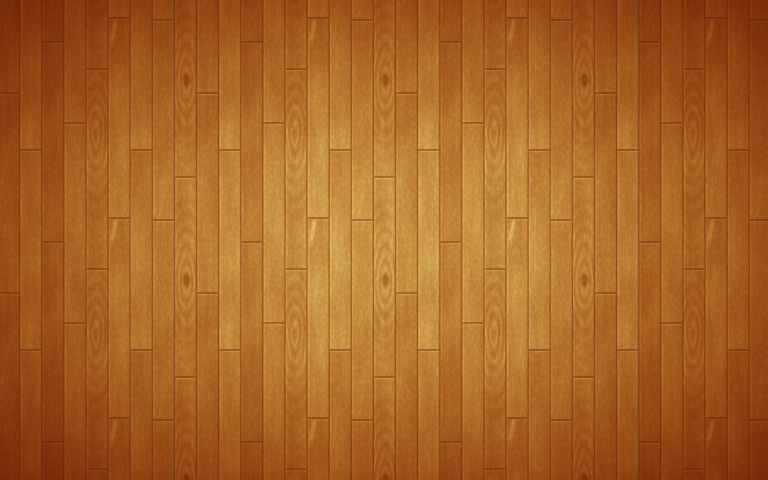
Write a Shadertoy shader that draws this texture.

```glsl
// Wooden strip floor: narrow upright planks with staggered ends under a vignette.
// A tile of nine planks repeats across and down. Stain depth sums the vignette,
// plank tone, layered-sine figure and cellular pores, then absorbs light by channel.

const float ASPECT = 1.6;
const int   STRIPS = 9;                          // planks in one tile
const float PLANK_WIDTH  = 0.04606;              // in canvas heights
const float PLANK_LENGTH = 0.41667;
const float FIRST_EDGE   = -0.0052;
const float SEAM_HALF    = 0.0012;
const float BEVEL_SHIFT  = 0.0030;
const vec3  HONEY  = vec3(0.80, 0.605, 0.285);   // unstained wood
const vec3  ABSORB = vec3(0.26, 0.62, 1.05);     // stain strength by channel
const vec3  SEAM   = vec3(0.43, 0.20, 0.09);
const float MOTTLE = 0.13;
const float STREAK = 0.07;
const float PORES  = 0.24;
const float RINGS  = 0.17;
const float KNOT   = 0.55;

// Plank ends, as a share of the length down from the top, and plank tones
const float ENDS[STRIPS] = float[](0.465, 0.75, 0.21, 0.615, 0.345, 0.09, 0.75, 0.10, 0.885);
const float TONES[STRIPS] = float[](0.10, -0.08, 0.22, 0.0, 0.06, -0.05, -0.03, 0.0, 0.04);

vec2 hash2(vec2 p) {
    vec3 h = fract(p.xyx * vec3(0.1031, 0.1030, 0.0973));
    h += dot(h, h.yzx + 33.33);
    return fract((h.xx + h.yz) * h.zy);
}

// Layered sines, turned at each octave
float waves(vec2 p, float seed) {
    float sum = 0.0, amp = 0.5;
    for (int i = 0; i < 4; i++) {
        p = mat2(0.8, 0.6, -0.6, 0.8) * p * 1.7 + seed;
        sum += amp * sin(p.x + 1.3 * sin(p.y));
        amp *= 0.6;
    }
    return sum;
}

// Cellular noise: distance to the nearest scattered point
float cells(vec2 p) {
    vec2 cell = floor(p), f = fract(p);
    float nearest = 2.0;
    for (int y = -1; y <= 1; y++)
        for (int x = -1; x <= 1; x++) {
            vec2 o = vec2(x, y);
            nearest = min(nearest, length(o + hash2(cell + o) - f));
        }
    return nearest;
}

float line(float d, float halfWidth, float px) {
    return 1.0 - smoothstep(halfWidth - px, halfWidth + px, abs(d));
}

// Stain depth of one plank; p is in plank widths, measured down from its end
float plankStain(vec2 p, int strip) {
    float seed = float(strip) * 7.3 + 2.0;
    float stain = TONES[strip];
    stain += MOTTLE * waves(p * vec2(1.2, 0.55), seed);
    stain += 0.25 * exp(-p.y * 0.8) * (hash2(vec2(seed, 4.0)).x - 0.3);

    // Long fibres and short pores
    float fibre = waves(vec2(p.x * 7.0, p.y * 0.5), seed + 1.0);
    stain += STREAK * fibre;
    stain += PORES * (0.5 - cells(p * vec2(9.0, 4.5) + seed * 20.0));

    // Arched growth rings, with a knot in the last plank
    if (strip == 4 || strip == 8) {
        vec2 d = p - (strip == 8 ? vec2(0.55, 4.66) : vec2(0.45, 3.0));
        float r = length(d * vec2(1.0, 0.28)) + 0.03 * waves(p, seed);
        stain += RINGS * sin(r * 32.0) * exp(-0.35 * abs(d.y));
        if (strip == 8)
            stain += KNOT * (1.0 - smoothstep(0.04, 0.35, length(d * vec2(1.0, 0.8))));
    }

    // Pale slanted scar below one plank end
    if (strip == 5) {
        float across = abs(p.x - 0.36 + 0.18 * p.y);
        float along = smoothstep(0.05, 0.2, p.y) * (1.0 - smoothstep(0.8, 1.4, p.y));
        stain -= 0.4 * along * (1.0 - smoothstep(0.04, 0.16, across));
    }
    return stain;
}

void mainImage(out vec4 fragColor, in vec2 fragCoord) {
    vec2 uv = fragCoord / iResolution.xy;
    vec2 p = vec2(uv.x * ASPECT, 1.0 - uv.y);    // y runs downward
    float px = 1.0 / iResolution.y;

    // Position inside the plank
    float column = (p.x - FIRST_EDGE) / PLANK_WIDTH;
    int strip = int(mod(floor(column), float(STRIPS)));
    vec2 local = fract(vec2(column, p.y / PLANK_LENGTH - ENDS[strip]));
    vec2 size = vec2(PLANK_WIDTH, PLANK_LENGTH);

    // Wood colour from stain and vignette
    vec2 c = uv * 2.0 - 1.0;
    float stain = dot(c, c) + plankStain(local * size / PLANK_WIDTH, strip);
    vec3 color = HONEY * exp(-ABSORB * stain);

    // Dark joints, each with a thin lit bevel beside it
    vec2 edge = (local - round(local)) * size;
    float bevel = max(line(edge.x - BEVEL_SHIFT, SEAM_HALF, px),
                      line(edge.y - BEVEL_SHIFT, SEAM_HALF, px));
    float joint = max(0.8 * line(edge.x, SEAM_HALF, px), line(edge.y, SEAM_HALF, px));
    color *= 1.0 + 0.14 * bevel;
    color = mix(color, SEAM * exp(-0.25 * dot(c, c)) * 1.15, 0.85 * joint);

    fragColor = vec4(clamp(color, 0.0, 1.0), 1.0);
}
```
